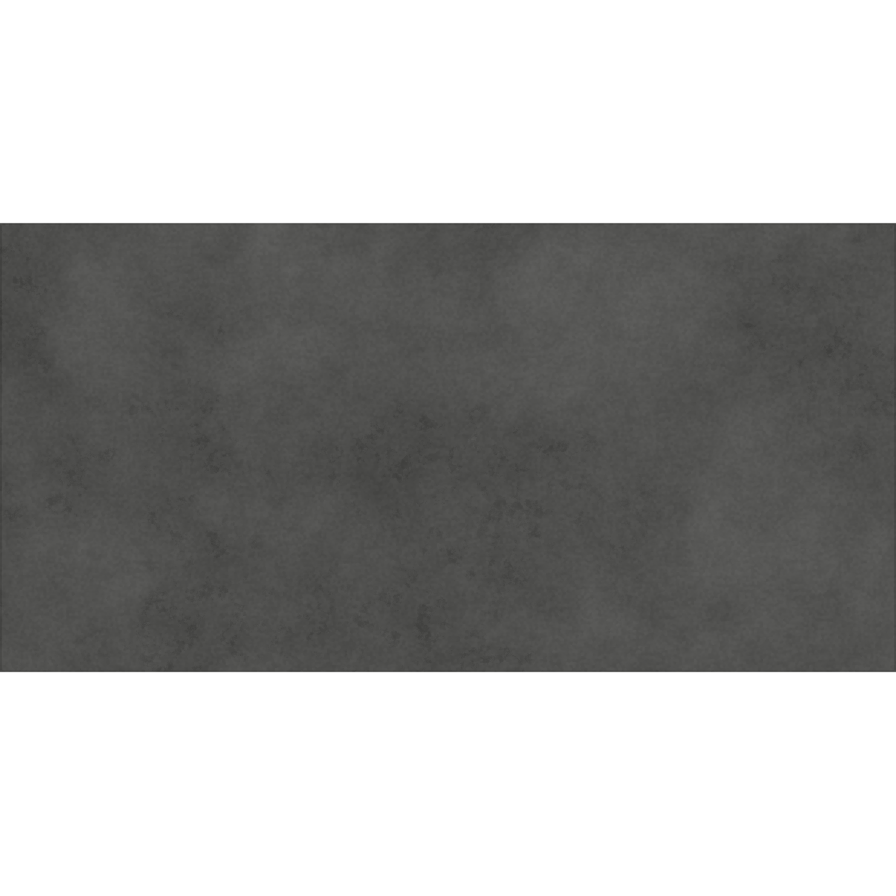
Write a three.js fragment shader that draws this texture.

```glsl
// A wide slab of dark honed concrete lying across a white ground.
// Soft cellular noise is layered into clouds, worn pits and fine grain;
// a box distance cuts the slab out and darkens its thin rim.

varying vec2 vUv;

const vec3 GROUND_WHITE = vec3(1.0);
const vec3 CONCRETE_GREY = vec3(0.319, 0.319, 0.312);
const vec2 SLAB_CENTRE = vec2(0.5, 0.5005);
const vec2 SLAB_HALF = vec2(0.5, 0.2505);
const float EDGE_SOFTNESS = 0.001;

vec3 hash3(vec2 cell) {
  vec3 q = fract(cell.xyx * vec3(0.1031, 0.1030, 0.0973));
  q += dot(q, q.yxz + 33.33);
  return fract((q.xxy + q.yzz) * q.zyx);
}

// Cellular noise: random tones blended by distance to jittered points.
float softCells(vec2 p) {
  vec2 base = floor(p);
  float tone = 0.0005;
  float total = 0.001;
  for (int y = -1; y <= 1; y++) {
    for (int x = -1; x <= 1; x++) {
      vec2 cell = base + vec2(float(x), float(y));
      vec3 rnd = hash3(cell);
      vec2 away = cell + 0.15 + 0.7 * rnd.xy - p;
      float weight = max(0.0, 1.0 - dot(away, away));
      weight *= weight * weight;
      tone += rnd.z * weight;
      total += weight;
    }
  }
  return tone / total;
}

// Octaves of soft cells, turned at each step to hide the grid; about -0.5 to 0.5.
float layeredCells(vec2 p, float gain) {
  mat2 turn = mat2(0.8, 0.6, -0.6, 0.8);
  float sum = 0.0;
  float total = 0.0;
  float amplitude = 1.0;
  for (int i = 0; i < 5; i++) {
    sum += amplitude * (softCells(p) - 0.5);
    total += amplitude;
    amplitude *= gain;
    p = turn * p * 2.03 + 17.3;
  }
  return sum / total;
}

float boxDistance(vec2 p, vec2 halfSize) {
  vec2 d = abs(p) - halfSize;
  return length(max(d, 0.0)) + min(max(d.x, d.y), 0.0);
}

// Small dark pits that gather where the clouds are dark.
float wornPits(vec2 p, float cloud) {
  float speck = layeredCells(p * 58.0 + 41.0, 0.75);
  float gather = smoothstep(0.06, -0.14, cloud);
  return gather * smoothstep(0.07, 0.24, speck);
}

// A short pale scrape with a ragged outline.
float paleScuff(vec2 p, vec2 centre, float radius) {
  vec2 d = (p - centre) * vec2(1.5, 1.0);
  float ragged = layeredCells(p * 75.0 + 9.0, 0.6);
  float patchMask = smoothstep(radius, radius * 0.3, length(d));
  return patchMask * smoothstep(0.01, 0.12, ragged);
}

// Fine grain, with a faint sideways brushing.
float fineGrain(vec2 p) {
  float grain = softCells(p * 310.0 + 5.0) - 0.5;
  float brushing = softCells(p * vec2(90.0, 330.0) + 71.0) - 0.5;
  return grain + 0.35 * brushing;
}

vec3 concrete(vec2 p) {
  float cloud = layeredCells(p * 4.2 + 3.7, 0.62);
  float mottle = layeredCells(p * 17.0 + 23.0, 0.7);
  float light = 0.11 * cloud + 0.05 * mottle + 0.028 * fineGrain(p);
  light -= 0.028 * wornPits(p, cloud);
  light += 0.03 * paleScuff(p, vec2(0.527, 0.503), 0.026);
  return CONCRETE_GREY + light;
}

void main() {
  float slabDistance = boxDistance(vUv - SLAB_CENTRE, SLAB_HALF);
  float inside = smoothstep(EDGE_SOFTNESS, -EDGE_SOFTNESS, slabDistance);
  float rim = smoothstep(-0.003, -0.001, slabDistance);

  // The slab runs off the sides, so only its long edges meet the white.
  float longEdge = abs(vUv.y - SLAB_CENTRE.y) - SLAB_HALF.y;
  float slab = smoothstep(EDGE_SOFTNESS, -EDGE_SOFTNESS, longEdge);
  vec3 stone = concrete(vUv) - 0.045 * rim * inside;
  gl_FragColor = vec4(mix(GROUND_WHITE, stone, slab), 1.0);
}
```
